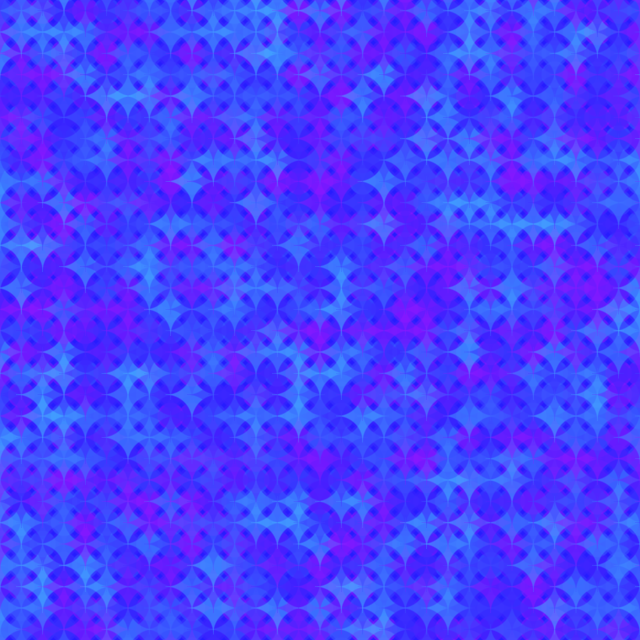
This pattern is drawn by a WebGL 1 fragment shader. Its source:

```glsl
precision highp float;
// Grid of translucent four-pointed stars over overlapping discs, in violet, blue and azure.

uniform vec2 u_resolution;

const float REPEATS = 30.0;        // nodes across the canvas
const float STAR_REACH = 1.22;     // node to tip, in cells
const float DISC_RADIUS = 0.62;    // leaves small plus-shaped gaps at the corners
const float STAR_ALPHA = 0.50;
const float DISC_ALPHA = 0.55;
const float DRIFT_SCALE = 0.23;    // frequency of the slow colour drift, per cell
const float DRIFT_AMOUNT = 0.35;

const vec3 GROUND = vec3(0.15, 0.11, 1.0);
const vec3 VIOLET = vec3(0.56, 0.09, 1.0);
const vec3 INDIGO = vec3(0.23, 0.14, 1.0);
const vec3 BLUE   = vec3(0.24, 0.38, 1.0);
const vec3 AZURE  = vec3(0.27, 0.74, 1.0);

float hash(vec2 p) {
  vec3 q = fract(vec3(p.xyx) * 0.1031);
  q += dot(q, q.yzx + 33.33);
  return fract((q.x + q.y) * q.z);
}

vec2 gradientAt(vec2 corner) {
  float angle = 6.2832 * hash(corner + 71.0);
  return vec2(cos(angle), sin(angle));
}

float gradientNoise(vec2 p) {
  vec2 i = floor(p);
  vec2 f = fract(p);
  vec2 w = f * f * f * (f * (f * 6.0 - 15.0) + 10.0);
  vec2 e = vec2(1.0, 0.0);
  float low = mix(dot(gradientAt(i), f), dot(gradientAt(i + e), f - e), w.x);
  float high = mix(dot(gradientAt(i + e.yx), f - e.yx),
                   dot(gradientAt(i + e.xx), f - e.xx), w.x);
  return mix(low, high, w.y);
}

// Positive inside: concave arcs join tips on both axes.
float starDepth(vec2 p) {
  vec2 q = abs(p);
  float arc = length(vec2(STAR_REACH) - q) - STAR_REACH;
  return min(arc, STAR_REACH - max(q.x, q.y));
}

float discDepth(vec2 p) {
  return DISC_RADIUS - length(p);
}

// Random value per node, pulled by the slow drift.
float nodeTone(vec2 node, float seed) {
  float drift = gradientNoise(node * DRIFT_SCALE + seed);
  return clamp(hash(node + seed) + DRIFT_AMOUNT * drift, 0.0, 1.0);
}

vec3 discColor(float t) {
  vec3 c = mix(VIOLET, INDIGO, smoothstep(0.05, 0.45, t));
  return mix(c, BLUE, smoothstep(0.5, 1.0, t));
}

vec3 starColor(float t) {
  vec3 c = mix(VIOLET, INDIGO, smoothstep(0.1, 0.35, t));
  c = mix(c, BLUE, smoothstep(0.3, 0.6, t));
  return mix(c, AZURE, smoothstep(0.6, 1.0, t));
}

void main() {
  float pixel = REPEATS / u_resolution.y;
  vec2 p = gl_FragCoord.xy * pixel - vec2(0.0, 0.5);
  vec2 nearest = floor(p + 0.5);
  vec3 color = GROUND;

  // Discs
  for (int y = -1; y <= 1; y++) {
    for (int x = -1; x <= 1; x++) {
      vec2 node = nearest + vec2(float(x), float(y));
      float cover = smoothstep(-pixel, pixel, discDepth(p - node));
      color = mix(color, discColor(nodeTone(node, 19.0)), DISC_ALPHA * cover);
    }
  }

  // Stars, whose tips cross the neighbouring nodes
  for (int y = -1; y <= 1; y++) {
    for (int x = -1; x <= 1; x++) {
      vec2 node = nearest + vec2(float(x), float(y));
      float cover = smoothstep(-pixel, pixel, starDepth(p - node));
      color = mix(color, starColor(nodeTone(node, 43.0)), STAR_ALPHA * cover);
    }
  }

  gl_FragColor = vec4(color, 1.0);
}
```
